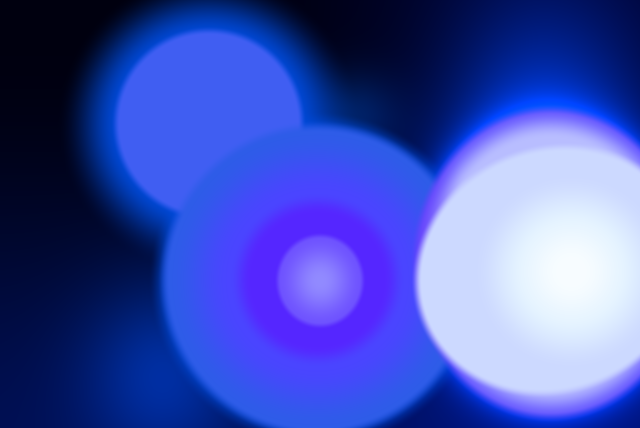
A Shadertoy shader for this background:

```glsl
const vec3 NIGHT = vec3(0.0, 0.0, 0.06);
const vec3 NAVY = vec3(0.0, 0.06, 0.33);
const vec3 AZURE = vec3(0.0, 0.29, 0.86);
const vec3 PERIWINKLE = vec3(0.25, 0.37, 0.95);
const vec3 RIM_BLUE = vec3(0.18, 0.36, 0.91);
const vec3 INDIGO = vec3(0.29, 0.27, 1.0);
const vec3 VIOLET = vec3(0.335, 0.15, 1.0);
const vec3 LILAC = vec3(0.57, 0.54, 1.0);
const vec3 ICE = vec3(0.80, 0.85, 1.0);
const vec3 WHITE = vec3(0.97, 0.99, 1.0);

// Distance from a centre, scaled so the ellipse outline lies at 1
float ellipse(vec2 p, vec2 center, vec2 radii) {
    return length((p - center) / radii);
}

// Coverage that falls from 1 to 0 between two radii
float disc(float d, float inner, float outer) {
    return 1.0 - smoothstep(inner, outer, d);
}

float glow(vec2 p, vec2 center, vec2 radii) {
    float d = ellipse(p, center, radii);
    return exp(-2.0 * d * d);
}

vec3 backdrop(vec2 p) {
    vec3 color = mix(NAVY, NIGHT, smoothstep(-0.1, 0.9, p.y));
    color += vec3(0.0, 0.01, 0.14) * smoothstep(0.5, 1.3, p.x);
    color += vec3(0.0, 0.13, 0.34) * glow(p, vec2(0.38, 0.13), vec2(0.26, 0.30));
    color += vec3(0.0, 0.12, 0.26) * glow(p, vec2(0.82, 0.73), vec2(0.15, 0.14));
    return color;
}

// Small lamp: flat disc inside a wide blue halo
vec3 paintSmallLamp(vec3 color, vec2 p, vec2 center) {
    float d = length(p - center);
    color = mix(color, AZURE, disc(d, 0.20, 0.355));
    return mix(color, PERIWINKLE, disc(d, 0.207, 0.228));
}

// Middle lamp: blue rim, violet ring and pale core
vec3 paintRingLamp(vec3 color, vec2 p, vec2 center) {
    float d = length(p - center);
    vec3 body = mix(RIM_BLUE, INDIGO, disc(d, 0.20, 0.35));
    body = mix(body, VIOLET, disc(d, 0.155, 0.205));
    float coreD = ellipse(p, center + vec2(0.006, -0.002), vec2(0.102, 0.108));
    vec3 core = mix(vec3(0.43, 0.32, 1.0), LILAC, disc(coreD, 0.05, 1.0));
    body = mix(body, core, disc(coreD, 0.90, 1.05));
    return mix(color, body, disc(d, 0.345, 0.374));
}

// Bright lamp: lilac fringe around a slightly sheared pale disc
vec3 paintBrightLamp(vec3 color, vec2 p, vec2 center) {
    float outer = ellipse(p, center, vec2(0.323, 0.366));
    vec2 q = p - vec2(0.1 * (p.y - center.y), 0.0);
    float inner = ellipse(q, center + vec2(0.006, -0.016), vec2(0.320, 0.291));
    vec3 fringe = mix(vec3(0.38, 0.32, 1.0), vec3(0.72, 0.74, 1.0), disc(outer, 0.80, 1.0));
    float leftSide = disc(p.x, center.x - 0.32, center.x - 0.20);
    fringe = mix(fringe, vec3(0.40, 0.22, 0.98), 0.6 * leftSide);
    color = mix(color, fringe, disc(outer, 0.95, 1.02));

    float hotD = length(p - center - vec2(0.048, -0.020));
    vec3 face = mix(ICE, vec3(0.89, 0.95, 1.0), disc(hotD, 0.11, 0.23));
    face = mix(face, WHITE, disc(hotD, 0.02, 0.15));
    return mix(color, face, disc(inner, 0.95, 1.03));
}

void mainImage(out vec4 fragColor, in vec2 fragCoord) {
    vec2 p = fragCoord / iResolution.y;
    vec2 smallLamp = vec2(0.488, 0.711);
    vec2 ringLamp = vec2(0.742, 0.346);
    vec2 brightLamp = vec2(1.287, 0.385);

    // Light spilling behind the lamps
    vec3 color = backdrop(p);
    color += vec3(0.0, 0.24, 0.72) * glow(p, vec2(1.27, 0.59), vec2(0.32, 0.51));
    float spill = max(ellipse(p, brightLamp, vec2(0.323, 0.366)) - 1.0, 0.0);
    color += vec3(0.0, 0.12, 0.40) * exp(-12.0 * spill);
    color = mix(color, AZURE, 0.75 * disc(length(p - ringLamp), 0.35, 0.395));
    color = min(color, vec3(1.0));

    // Lamps from back to front
    color = paintSmallLamp(color, p, smallLamp);
    color = paintRingLamp(color, p, ringLamp);
    color = paintBrightLamp(color, p, brightLamp);
    fragColor = vec4(color, 1.0);
}
```
